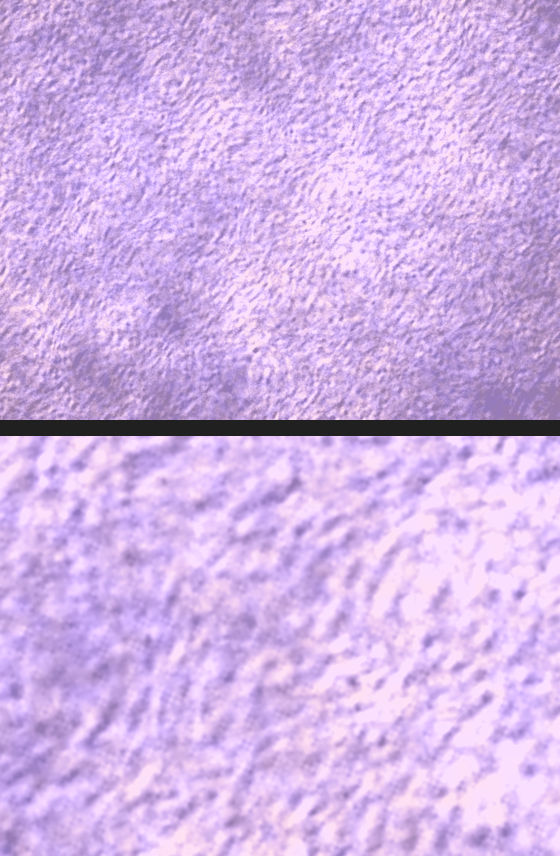
Top: the whole. Bottom: its middle third, enlarged.
A WebGL 1 fragment shader for this texture:

```glsl
precision highp float;
// Mottled lilac tissue: fine slanted relief grain over soft light and dark clouds.

uniform vec2 u_resolution;

// Palette, dark to light
const vec3 SHADOW = vec3(0.59, 0.485, 0.725);
const vec3 MAUVE = vec3(0.75, 0.62, 0.865);
const vec3 LILAC = vec3(0.84, 0.71, 0.945);
const vec3 PINK = vec3(0.92, 0.78, 0.97);
const vec3 GLOW = vec3(0.985, 0.875, 0.99);
const vec3 BLUE_TINT = vec3(-0.008, -0.004, 0.026);

// Feature sizes, in canvas heights
const float BROAD_SIZE = 0.25;
const float CLOUD_SIZE = 0.075;
const vec2 GRAIN_SIZE = vec2(0.0145, 0.0095);
const vec2 FLECK_SIZE = vec2(0.0095, 0.0065);
const float FINE_SIZE = 0.0036;
const vec2 CREASE_SIZE = vec2(0.16, 0.07);
const float WARP_SIZE = 0.09;

// Strengths, in standard deviations of tone
const float TONE_SHIFT = -0.17;
const float BROAD_AMOUNT = 0.50;
const float CLOUD_AMOUNT = 0.32;
const float RELIEF_AMOUNT = 0.43;
const float FLECK_AMOUNT = 0.42;
const float FINE_AMOUNT = 0.25;
const float CREASE_AMOUNT = 0.7;
const float VIGNETTE_AMOUNT = 2.2;

const float GRAIN_ANGLE = 0.95;
const float CREASE_ANGLE = 0.72;
const float WARP_AMOUNT = 0.006;
const float NOISE_DEVIATION = 0.2145;

float hash(vec2 cell) {
    return fract(sin(dot(cell, vec2(127.1, 311.7))) * 43758.5453);
}

// Smooth value noise with zero mean and unit deviation
float noise(vec2 p) {
    vec2 cell = floor(p);
    vec2 f = fract(p);
    f = f * f * (3.0 - 2.0 * f);
    float low = mix(hash(cell), hash(cell + vec2(1.0, 0.0)), f.x);
    float high = mix(hash(cell + vec2(0.0, 1.0)), hash(cell + 1.0), f.x);
    return (mix(low, high, f.y) - 0.5) / NOISE_DEVIATION;
}

// Coordinates whose x axis runs along the given angle
vec2 alongAngle(vec2 p, float angle) {
    float c = cos(angle);
    float s = sin(angle);
    return vec2(c * p.x + s * p.y, c * p.y - s * p.x);
}

// Two octaves, turned against each other to hide the lattice
float cloud(vec2 p) {
    return 0.8 * noise(p) + 0.6 * noise(alongAngle(p, 0.6) * 2.1 + 17.3);
}

// Side-lit grain: difference of a height field across its ridges
float relief(vec2 p) {
    vec2 offset = vec2(0.1, 0.45);
    return noise(p + offset) - noise(p - offset);
}

// Sparse soft folds where stretched noise crosses zero
float crease(vec2 p) {
    float line = 1.0 - smoothstep(0.0, 0.2, abs(noise(p)));
    return line * smoothstep(0.7, 1.8, noise(p * vec2(2.2, 0.8) + 41.7));
}

vec3 toneColour(float tone) {
    vec3 colour = mix(SHADOW, MAUVE, clamp((tone + 2.0) / 1.4, 0.0, 1.0));
    colour = mix(colour, LILAC, clamp((tone + 0.6) / 0.87, 0.0, 1.0));
    colour = mix(colour, PINK, clamp((tone - 0.27) / 0.71, 0.0, 1.0));
    return mix(colour, GLOW, clamp((tone - 0.98) / 0.95, 0.0, 1.0));
}

void main() {
    vec2 p = gl_FragCoord.xy / u_resolution.y;
    vec2 centred = gl_FragCoord.xy / u_resolution - 0.5;
    float edge = dot(centred, centred) - 1.0 / 6.0;

    // Uneven lighting
    float broad = cloud(alongAngle(p, 0.5) / BROAD_SIZE + 5.2);
    float patches = cloud(alongAngle(p, 0.3) / CLOUD_SIZE + 23.8);
    float tone = TONE_SHIFT + BROAD_AMOUNT * broad + CLOUD_AMOUNT * patches
        - VIGNETTE_AMOUNT * edge;

    // Short slanted grain, turned slightly by a slow warp
    vec2 warp = vec2(noise(p / WARP_SIZE + 3.1), noise(p / WARP_SIZE + 61.4));
    vec2 bent = p + WARP_AMOUNT * warp;
    vec2 grainAxis = alongAngle(bent, GRAIN_ANGLE);
    float grain = RELIEF_AMOUNT * relief(grainAxis / GRAIN_SIZE + 9.7)
        + FLECK_AMOUNT * noise(alongAngle(bent, 0.7) / FLECK_SIZE + 31.3)
        + FINE_AMOUNT * noise(alongAngle(p, 0.35) / FINE_SIZE);
    tone += grain * clamp(1.0 + 0.14 * broad + 0.1 * patches, 0.6, 1.4);

    // Folds, roughened by the grain
    vec2 foldAxis = alongAngle(bent, CREASE_ANGLE) / CREASE_SIZE;
    tone -= CREASE_AMOUNT * crease(foldAxis + 13.6 + 0.04 * grain);

    // Bluer in the middle, greyer towards the edges
    float blueness = 0.6 * noise(p / 0.014 + 77.0) + 0.4 * noise(p / 0.2 + 50.5)
        - 4.0 * edge - 0.2;
    gl_FragColor = vec4(clamp(toneColour(tone) + BLUE_TINT * blueness, 0.0, 1.0), 1.0);
}
```
